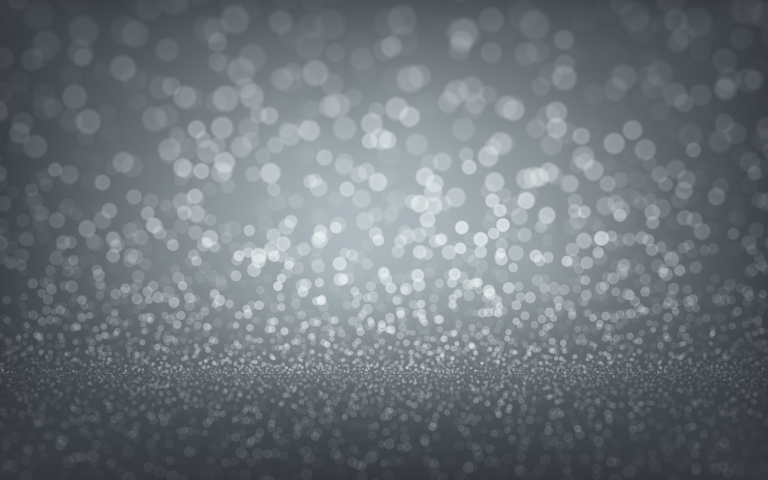
A Shadertoy shader for this background:

```glsl
// Silver bokeh: discs of light shrink to fine glitter at a focus line, under a central glow.

const vec3 SLATE = vec3(0.225, 0.245, 0.270);
const vec3 SILVER = vec3(0.680, 0.728, 0.748);
const vec3 SPARK = vec3(0.950, 0.970, 0.975);

const float FOCUS_Y = 0.22;     // height of the sharp line
const float MIN_DEPTH = 0.010;  // keeps the grains from vanishing
const float BLUR = 0.035;       // disc radius at unit depth
const float POWER = 0.65;       // growth of the radius with depth
const float CELL = 3.0;         // cell size in disc radii
const int LAYERS = 4;

// Clusters of stronger sparkle, in fractions of the canvas
const vec2 CLUMPS[5] = vec2[5](vec2(0.625, 0.55), vec2(0.573, 0.43),
    vec2(0.42, 0.65), vec2(0.735, 0.49), vec2(0.345, 0.41));

vec3 hash3(vec3 p) {
    p = fract(p * vec3(0.1031, 0.1030, 0.0973));
    p += dot(p, p.yxz + 33.33);
    return fract((p.xxy + p.yxx) * p.zyx);
}

float valueNoise(vec2 p) {
    vec2 i = floor(p), f = fract(p);
    f = f * f * (3.0 - 2.0 * f);
    float a = hash3(vec3(i, 7.0)).x;
    float b = hash3(vec3(i + vec2(1.0, 0.0), 7.0)).x;
    float c = hash3(vec3(i + vec2(0.0, 1.0), 7.0)).x;
    float d = hash3(vec3(i + 1.0, 7.0)).x;
    return mix(mix(a, b, f.x), mix(c, d, f.x), f.y);
}

float blurRadius(float depth) {
    return BLUR * pow(depth + MIN_DEPTH, POWER);
}

// Depth to row number and back; each row is CELL radii high
float depthToRow(float depth) {
    return pow(depth + MIN_DEPTH, 1.0 - POWER) / ((1.0 - POWER) * BLUR * CELL);
}

float rowToDepth(float row) {
    float base = max(row, 0.0) * (1.0 - POWER) * BLUR * CELL;
    return pow(base, 1.0 / (1.0 - POWER)) - MIN_DEPTH;
}

// Central light, wide and soft upward, falling faster downward
float glowAt(vec2 uv) {
    vec2 q = abs(uv - vec2(0.5, 0.51));
    bool above = uv.y > 0.51;
    q /= vec2(0.365, above ? 0.43 : 0.30);
    return exp(-pow(q.x, 2.3) - pow(q.y, above ? 2.0 : 2.5));
}

float clumpAt(vec2 uv) {
    float sum = 0.0;
    for (int i = 0; i < 5; i++) {
        vec2 q = (uv - CLUMPS[i]) / vec2(0.045, 0.06);
        sum += exp(-dot(q, q));
    }
    return sum;
}

// Filled disc with a barely brighter rim
float disc(float dist, float radius, float soft) {
    float fill = 1.0 - smoothstep(radius - soft, radius + soft, dist);
    return fill * mix(0.92, 1.0, smoothstep(0.4, 0.9, dist / radius));
}

// Opacity of one layer of scattered discs
float bokehLayer(vec2 p, float aspect, float pixel, float seed) {
    float side = p.y < FOCUS_Y ? -1.0 : 1.0;
    float row = floor(depthToRow(abs(p.y - FOCUS_Y)) + seed * 0.25);
    float clear = 1.0;
    for (int j = -1; j <= 1; j++) {
        float r = row + float(j);
        float width = CELL * blurRadius(max(rowToDepth(r + 0.5 - seed * 0.25), 0.0));
        float shift = hash3(vec3(r, seed, side + 3.0)).x;
        float column = floor(p.x / width + shift);
        for (int i = -1; i <= 1; i++) {
            float c = column + float(i);
            vec3 h = hash3(vec3(c, r + 40.0, seed * 17.0 + side * 5.0 + 9.0));
            vec3 k = hash3(vec3(r + 11.0, c + 70.0, seed * 23.0 + side + 2.0));
            float depth = rowToDepth(r + h.y - seed * 0.25);
            if (depth < 0.0) continue;
            vec2 center = vec2((c + h.x - shift) * width, FOCUS_Y + side * depth);
            float radius = blurRadius(depth) * mix(0.7, 1.1, k.x);
            float soft = max(0.75 * pixel, radius * mix(0.12, 0.28, depth));
            vec2 uv = center / vec2(aspect, 1.0);
            float across = exp(-pow(abs(uv.x - 0.5) / 0.4, 2.0));
            float light = 0.075 + 0.52 * glowAt(uv) + 0.28 * clumpAt(uv);
            light += 0.20 * across * exp(-depth * 9.0);
            light *= side < 0.0 ? 0.7 : 1.0 - 0.35 * smoothstep(0.35, 0.75, depth);
            float strength = min(pow(h.z, 2.5) * light, 0.9);
            clear *= 1.0 - strength * disc(length(p - center), radius, soft);
        }
    }
    return 1.0 - clear;
}

void mainImage(out vec4 fragColor, in vec2 fragCoord) {
    vec2 uv = fragCoord / iResolution.xy;
    vec2 p = fragCoord / iResolution.y;
    float aspect = iResolution.x / iResolution.y;

    // Soft backdrop with a faint cloudy variation
    float cloud = valueNoise(p * 7.0) - 0.5;
    vec3 color = mix(SLATE, SILVER, glowAt(uv) * (1.0 + 0.10 * cloud));

    // Discs of light
    for (int i = 0; i < LAYERS; i++) {
        float cover = bokehLayer(p, aspect, 1.0 / iResolution.y, float(i));
        color = mix(color, SPARK, cover);
    }

    // Darkened outer edge
    vec2 edge = abs(uv - 0.5) * 2.0;
    color *= 1.0 - 0.14 * pow(max(edge.x, edge.y), 8.0);
    fragColor = vec4(color, 1.0);
}
```
